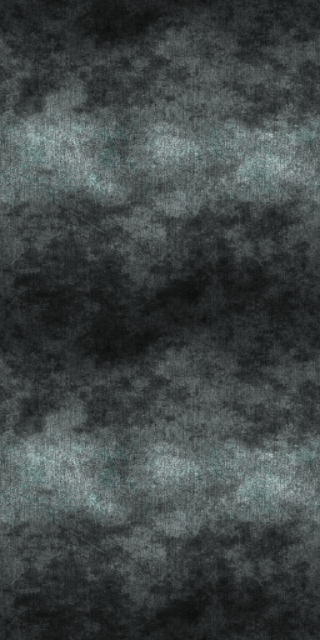
Write a Shadertoy shader that draws this texture.

```glsl
float hash(vec2 p) {
    vec3 q = fract(vec3(p.xyx) * 0.1031);
    q += dot(q, q.yzx + 33.33);
    return fract((q.x + q.y) * q.z);
}

// Value noise over the unit tile, wrapping after "cells" in each direction
float tileNoise(vec2 uv, vec2 cells, float seed) {
    vec2 p = uv * cells;
    vec2 i = floor(p);
    vec2 f = p - i;
    f = f * f * (3.0 - 2.0 * f);
    vec2 lo = mod(i, cells) + seed;
    vec2 hi = mod(i + 1.0, cells) + seed;
    return mix(mix(hash(lo), hash(vec2(hi.x, lo.y)), f.x),
               mix(hash(vec2(lo.x, hi.y)), hash(hi), f.x), f.y);
}

float fbm(vec2 uv, vec2 cells, float seed, float gain) {
    float sum = 0.0, total = 0.0, weight = 1.0;
    for (int k = 0; k < 5; k++) {
        sum += weight * tileNoise(uv, cells, seed + float(k) * 17.0);
        total += weight;
        weight *= gain;
        cells *= 2.0;
    }
    return sum / total;
}

// Soft wide spot, wrapped around the tile edges
float spot(vec2 uv, vec2 center, float radius) {
    vec2 d = uv - center;
    d = (d - round(d)) * vec2(0.85, 1.25) / radius;
    return exp(-dot(d, d));
}

float scratch(vec2 uv, vec2 a, vec2 b, float width) {
    vec2 ab = b - a;
    float h = clamp(dot(uv - a, ab) / dot(ab, ab), 0.0, 1.0);
    return 1.0 - smoothstep(0.0, width, length(uv - a - ab * h));
}

// Vertical brightness curve, t runs downward through the tile
float bandProfile(float t) {
    return 0.145 + 0.10 * smoothstep(0.02, 0.22, t)
         + 0.05 * smoothstep(0.18, 0.35, t)
         + 0.12 * smoothstep(0.33, 0.46, t)
         - 0.16 * smoothstep(0.51, 0.70, t)
         - 0.11 * smoothstep(0.73, 0.95, t);
}

// Light and dark stains: x, y, radius, strength
float stains(vec2 uv) {
    vec4 light[7] = vec4[7](
        vec4(0.19, 0.43, 0.09, 0.09), vec4(0.83, 0.44, 0.11, 0.13),
        vec4(0.54, 0.49, 0.09, 0.08), vec4(0.32, 0.54, 0.07, 0.09),
        vec4(0.51, 0.67, 0.10, 0.06), vec4(0.55, 0.20, 0.14, 0.03),
        vec4(0.38, 0.76, 0.11, 0.03));
    vec4 dark[9] = vec4[9](
        vec4(0.48, 0.04, 0.06, 0.06), vec4(0.29, 0.11, 0.08, 0.06),
        vec4(0.08, 0.05, 0.09, 0.03), vec4(0.63, 0.87, 0.09, 0.05),
        vec4(0.54, 0.96, 0.08, 0.04), vec4(0.92, 0.75, 0.12, 0.04),
        vec4(0.22, 0.65, 0.09, 0.05), vec4(0.37, 0.42, 0.07, 0.09),
        vec4(0.66, 0.42, 0.06, 0.06));
    float sum = 0.0;
    for (int k = 0; k < 7; k++) sum += light[k].w * spot(uv, light[k].xy, light[k].z);
    for (int k = 0; k < 9; k++) sum -= dark[k].w * spot(uv, dark[k].xy, dark[k].z);
    return sum;
}

void mainImage(out vec4 fragColor, in vec2 fragCoord) {
    // Two square tiles stacked, with y pointing down inside each
    vec2 p = fragCoord / iResolution.xy * vec2(1.0, 2.0);
    vec2 uv = vec2(p.x, 1.0 - fract(p.y));

    // Ragged broad shading
    vec2 warp = vec2(fbm(uv, vec2(9.0, 12.0), 3.0, 0.75),
                     fbm(uv, vec2(8.0, 12.0), 71.0, 0.75)) - 0.5;
    vec2 ragged = uv + warp * vec2(0.20, 0.18);
    float value = max(bandProfile(fract(ragged.y)) + stains(ragged), 0.09);

    // Blotches with crisp torn edges, strongest in the pale band
    float cloud = fbm(uv, vec2(9.0, 13.0), 131.0, 0.75) - 0.5;
    float wear = fbm(uv, vec2(20.0, 26.0), 211.0, 0.85) - 0.5;
    float band = smoothstep(0.32, 0.44, ragged.y) * (1.0 - smoothstep(0.54, 0.68, ragged.y));
    float specks = smoothstep(-0.03, 0.06, wear + cloud * 0.5);
    float patches = smoothstep(-0.07, 0.07, cloud + wear * 0.4);
    value *= 1.0 + 0.9 * cloud + 0.9 * wear + 0.20 * (patches - 0.5);
    value += band * 0.13 * (0.5 - specks);

    // Vertical fibres and grain, sampled on cell corners
    vec2 weave = uv + 0.5 / 256.0;
    float fibre = tileNoise(weave, vec2(256.0, 14.0), 307.0) - 0.5;
    float thread = tileNoise(weave, vec2(256.0, 80.0), 401.0) - 0.5;
    float grain = tileNoise(weave, vec2(256.0), 503.0) - 0.5;
    value *= 1.0 + 0.14 * fibre + 0.22 * thread + 0.30 * grain;

    // Fine scratches
    float broken = 0.3 + 0.7 * tileNoise(uv, vec2(50.0), 601.0);
    float lines = scratch(uv, vec2(0.15, 0.615), vec2(0.33, 0.73), 0.003)
                + scratch(uv, vec2(-0.01, 0.19), vec2(0.03, 0.27), 0.003)
                + scratch(uv, vec2(0.77, 0.362), vec2(0.95, 0.397), 0.003);
    value += 0.10 * lines * broken;

    // Cool grey with teal tarnish around the specks
    float tarnish = band * specks * smoothstep(0.35, 0.65, fbm(uv, vec2(12.0), 701.0, 0.6));
    vec3 color = max(value, 0.03) * vec3(0.94, 1.02, 1.02);
    color += tarnish * vec3(-0.04, 0.008, 0.004);
    fragColor = vec4(clamp(color, 0.0, 1.0), 1.0);
}
```
